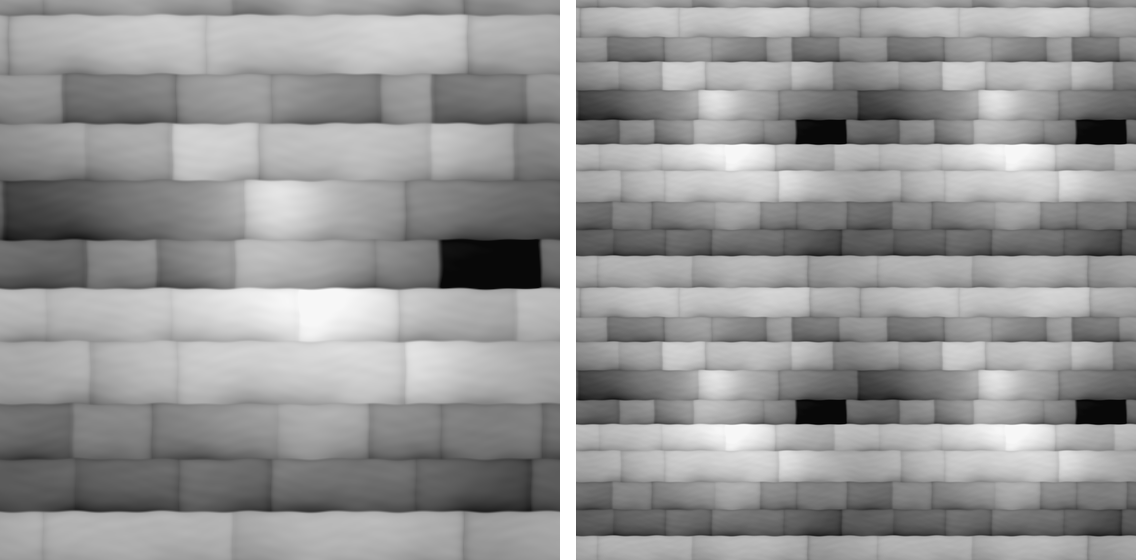
Left, the tile; right, the same tile 2 across and 2 down.
Reproduce this texture map procedurally as a three.js fragment shader.

```glsl
// Tiling grey height map of soft stone courses with uneven block lengths.
#define COURSES 10.0
#define COURSE_OFFSET 0.079
#define JOINT_JITTER 0.62
#define JOINT_SOFT 0.007
#define JOINT_DEPTH 0.11
#define SEAM_SOFT 0.0028
#define UNDERCUT 0.21
#define TONE_SPREAD 0.17
#define TILT 0.16
#define RECESS vec2(5.0, 4.0)
#define GLOW vec2(6.0, 0.5)
#define MOTTLE 0.009

varying vec2 vUv;
const float TAU = 6.2831853;

float hash(vec2 p) {
  return fract(sin(dot(p, vec2(127.1, 311.7))) * 43758.5);
}

float wrapIndex(float i, float n) {
  return floor(mod(i + 0.5, n));
}

// Height of the seam above course k; advances by one every COURSES.
float seamHeight(float k) {
  float a = TAU * k / COURSES;
  return COURSE_OFFSET + k / COURSES + 0.006 * sin(a) + 0.0075 * cos(3.0 * a);
}

// Mean grey of a course.
float courseTone(float row) {
  float a = TAU * row / COURSES;
  return 0.632 + 0.109 * cos(3.0 * a) - 0.13 * sin(2.0 * a) - 0.07 * sin(4.0 * a);
}

// Block tone along a course, blended across its vertical joints.
float blockTone(float row, vec2 p) {
  float m = wrapIndex(row, 3.0);
  float count = 3.0 + 2.5 * m - 0.5 * m * m;
  float x = p.x * count - 0.2 * (count - 2.0);
  float cell = floor(x);
  float tone = 0.0;
  float crease = 0.0;
  for (int i = -2; i <= 2; i++) {
    float c = cell + float(i);
    float id = wrapIndex(c, count);
    vec2 key = vec2(id, row);
    float joint = c + JOINT_JITTER * (hash(key + 3.7) - 0.5);
    float d = (x - joint) / count;
    float block = TONE_SPREAD * (hash(key + 19.3) - 0.5)
                + TILT * (hash(key + 41.9) - 0.5) * (x - joint - 0.5);
    if (row == RECESS.x && id == RECESS.y) block -= 0.38;
    tone = mix(tone, block, smoothstep(-JOINT_SOFT, JOINT_SOFT, d));
    crease += mix(0.25, 1.0, hash(key + 67.1)) * exp(-abs(d) / JOINT_SOFT);
  }
  return tone - JOINT_DEPTH * crease;
}

// One full course: blocks, broad light, and shading near its two seams.
float courseShade(float index, vec2 p) {
  float row = wrapIndex(index, COURSES);
  float bottom = seamHeight(index - 1.0);
  float top = seamHeight(index);
  float up = clamp((p.y - bottom) / (top - bottom), 0.0, 1.0);
  float phase = TAU * hash(vec2(row, 8.3));

  float shade = courseTone(row) + blockTone(row, p);
  shade -= cos(TAU * p.x) * (0.075 - 0.06 * cos(TAU * p.y));
  shade += 0.03 * sin(2.0 * TAU * p.x + phase);

  // Local bright swelling in one course.
  float away = abs(fract(p.x - GLOW.y + 0.5) - 0.5);
  if (row == GLOW.x) shade += 0.25 * exp(-away * away / 0.009);

  // Dark lower edge of varying depth, thin soft upper edge.
  float cut = UNDERCUT * (0.75 + 0.3 * sin(TAU * p.x * 3.0 + phase)
                         + 0.15 * sin(TAU * p.x * 7.0 - phase));
  shade -= cut * exp(-up / 0.2);
  shade -= 0.09 * exp(-(1.0 - up) / 0.05);
  return shade + 0.06 * (up - 0.5);
}

// Faint stretched mottling with whole-number frequencies.
float mottle(vec2 p) {
  vec2 q = TAU * p;
  float n = sin(5.0 * q.x + 2.0 * sin(9.0 * q.y)) * sin(17.0 * q.y + sin(3.0 * q.x));
  n += 0.6 * sin(13.0 * q.x + 3.0 * sin(7.0 * q.y)) * sin(31.0 * q.y + 2.0 * sin(4.0 * q.x));
  return n + 0.35 * sin(47.0 * q.y + 2.0 * sin(6.0 * q.x));
}

void main() {
  // Slight waver keeps seams and joints from looking ruled.
  vec2 p = vUv;
  p += 0.0009 * vec2(sin(TAU * 11.0 * vUv.y), sin(TAU * 6.0 * vUv.x) + sin(TAU * 13.0 * vUv.x));

  float index = 0.0;
  for (int k = 0; k < int(COURSES); k++) index += step(seamHeight(float(k)), p.y);

  float below = p.y - seamHeight(index - 1.0);
  float above = p.y - seamHeight(index);
  float shade = mix(courseShade(index - 1.0, p), courseShade(index, p),
                    smoothstep(-SEAM_SOFT, SEAM_SOFT, below));
  shade = mix(shade, courseShade(index + 1.0, p), smoothstep(-SEAM_SOFT, SEAM_SOFT, above));
  shade += MOTTLE * mottle(vUv);
  gl_FragColor = vec4(vec3(clamp(shade, 0.03, 0.97)), 1.0);
}
```
